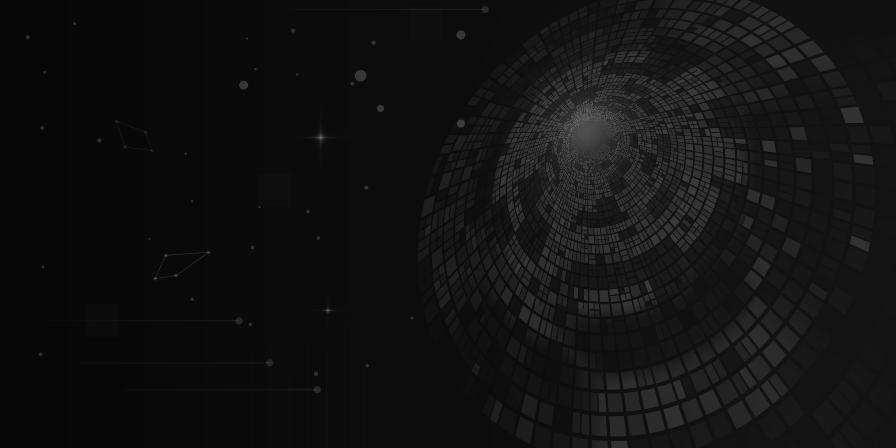
A WebGL 2 fragment shader for this background:

```glsl
#version 300 es
precision highp float;
// A dark backdrop with a tilted bowl of grey tiles around a soft glowing core.
// Eccentric rings are solved in closed form, then cut into log-polar tiles;
// the left side carries faint dots, sparkles, wires and line figures.
uniform vec2 u_resolution;
out vec4 outColor;

#define CORE vec2(1.31, 0.708)
#define RING_SHIFT vec2(0.483, 0.16)
#define SQUASH 1.15
#define SECTORS 68.0
#define RING_STEP 0.083
#define RIM_RING -7.5
#define GAP 0.09
#define TILE_GREY 0.135

float hash(vec2 p) {
  vec3 q = fract(vec3(p.xyx) * 0.1031);
  q += dot(q, q.yzx + 33.33);
  return fract((q.x + q.y) * q.z);
}

float segmentDist(vec2 p, vec2 a, vec2 b) {
  vec2 d = b - a;
  return length(p - a - d * clamp(dot(p - a, d) / dot(d, d), 0.0, 1.0));
}

// Coverage of a shape from its signed distance.
float fill(float d) {
  return clamp(0.5 - d * u_resolution.y, 0.0, 1.0);
}

float box(vec2 p, vec2 halfSize) {
  vec2 d = abs(p) - halfSize;
  return max(d.x, d.y);
}

// Soft-edged inside of a repeated cell, w is the pixel size in cells.
float cellMask(float f, float w) {
  w = clamp(w, 0.001, 0.35);
  return smoothstep(GAP - w * 0.5, GAP + w * 0.5, 0.5 - abs(f - 0.5));
}

float bowl(vec2 p) {
  // Radius of the shifted ring that passes through this point.
  vec2 q = p - CORE;
  q = vec2(SQUASH * dot(q, vec2(0.8, -0.6)), dot(q, vec2(-0.6, -0.8)));
  float k = 1.0 - dot(RING_SHIFT, RING_SHIFT);
  float b = dot(q, RING_SHIFT);
  float r = max((sqrt(b * b + k * dot(q, q)) - b) / k, 0.002);
  vec2 dir = normalize(q - RING_SHIFT * r + 1e-5);

  // Tile grid; some tiles are halved along or across the ring.
  float turn = atan(dir.y, dir.x) / 6.2831853 + 0.5;
  vec2 grid = vec2(turn * SECTORS, log(r) / RING_STEP);
  vec2 w = vec2(length(fwidth(dir)) * SECTORS / 6.2831853, fwidth(grid.y));
  vec2 id = floor(grid);
  float inner = 1.0 - smoothstep(0.29, 0.33, r);
  float outer = 1.0 - inner;
  float left = smoothstep(0.0, -0.7, dir.x);
  vec2 split = vec2(1.0);
  if (hash(id + 7.0) < mix(0.18, 0.55, max(inner, left))) split.x = 2.0;
  if (hash(id + 31.0) < 0.25 * max(inner, left)) split.y = 2.0;
  vec2 f = fract(grid * split);
  float tile = cellMask(f.x, w.x * split.x) * cellMask(f.y, w.y * split.y);

  // Missing runs, and shade per tile and per run.
  vec2 cell = floor(grid * split) + split * 50.0;
  float run = hash(vec2(floor(id.x / 4.0), floor(id.y / 2.0)) + 60.0);
  float shade = TILE_GREY * (0.55 + 0.45 * hash(cell) + 0.22 * inner);
  shade *= mix(0.25, 1.0, smoothstep(0.15, 0.40, run));
  shade *= hash(cell + 17.0) < 0.10 ? 0.2 : 1.0;

  // Sparse zones: right and upper right, lower-left notch, left flank.
  float right = smoothstep(0.1, 0.5, dir.x);
  float upper = smoothstep(0.25, -0.25, dir.y);
  float notch = smoothstep(0.84, 0.94, dir.y) * smoothstep(0.36, 0.40, r);
  float lone = step(0.78, hash(cell + 43.0));
  float sparse = max(right * max(upper, 1.0 - smoothstep(0.39, 0.43, r)), notch);
  shade *= mix(1.0, mix(0.2, 0.95, lone * max(upper, notch * 0.5)), outer * sparse);
  shade *= 1.0 - outer * left * mix(0.68, 0.35, hash(cell + 71.0));

  // The rim ends on whole tiles; faint ones continue on the right.
  float rim = step(id.y, RIM_RING);
  float far = right * (1.0 - smoothstep(0.62, 0.78, r));
  float light = tile * shade * mix(0.22 * far, 1.0, rim);
  light *= smoothstep(0.02, 0.07, r);

  // Core glow and haze.
  float g = dot(q, q);
  return light + 0.20 * exp(-g / 0.0036) + 0.055 * exp(-g / 0.026);
}

float ornaments(vec2 p) {
  float v = 0.0;
  // Large discs.
  vec3 discs[5] = vec3[](vec3(0.544, 0.81, 0.010), vec3(0.805, 0.831, 0.013),
    vec3(0.849, 0.758, 0.008), vec3(1.029, 0.922, 0.010), vec3(1.029, 0.724, 0.009));
  for (int i = 0; i < 5; i++) v += 0.17 * fill(length(p - discs[i].xy) - discs[i].z);

  // Scattered specks, one candidate per cell.
  vec2 id = floor(p * 8.0);
  vec2 at = (id + 0.2 + 0.6 * vec2(hash(id + 3.0), hash(id + 9.0))) / 8.0;
  float speck = fill(length(p - at) - mix(0.002, 0.005, hash(id + 5.0)));
  v += 0.15 * speck * step(hash(id + 21.0), 0.5) * step(p.x, 0.95) * step(0.12, p.y);

  // Four-pointed sparkles.
  vec3 sparks[2] = vec3[](vec3(0.716, 0.693, 0.07), vec3(0.732, 0.307, 0.04));
  for (int i = 0; i < 2; i++) {
    vec2 d = abs(p - sparks[i].xy) / sparks[i].z;
    float rays = exp(-d.x * 35.0 - d.y * 3.5) + exp(-d.y * 35.0 - d.x * 3.5);
    v += 0.17 * rays + 0.14 * exp(-dot(d, d) * 60.0);
  }

  // Horizontal wires fading away from their end dots.
  vec2 ends[4] = vec2[](vec2(0.534, 0.284), vec2(0.602, 0.19),
    vec2(0.708, 0.13), vec2(1.083, 0.979));
  for (int i = 0; i < 4; i++) {
    vec2 d = p - ends[i];
    float wire = fill(box(d + vec2(0.215, 0.0), vec2(0.215, 0.0012)));
    v += 0.07 * wire * (1.0 + d.x * 1.6) + 0.10 * fill(length(d) - 0.008);
  }

  // Thin line figures, each a closed loop of four corners.
  vec2 corners[8] = vec2[](vec2(0.346, 0.378), vec2(0.370, 0.430), vec2(0.466, 0.437),
    vec2(0.393, 0.385), vec2(0.260, 0.729), vec2(0.325, 0.705), vec2(0.339, 0.664),
    vec2(0.279, 0.672));
  for (int i = 0; i < 8; i++) {
    vec2 a = corners[i], b = corners[(i / 4) * 4 + (i + 1) % 4];
    float ink = i < 4 ? 0.13 : 0.06;
    v += ink * (fill(segmentDist(p, a, b) - 0.0008) + fill(length(p - a) - 0.004));
  }

  // Faint squares and vertical traces.
  vec2 squares[3] = vec2[](vec2(0.612, 0.576), vec2(0.227, 0.284), vec2(0.951, 0.948));
  for (int i = 0; i < 3; i++) v += 0.012 * fill(box(p - squares[i], vec2(0.037)));
  float trace = fill(abs(fract(p.x * 24.0) - 0.5) / 24.0 - 0.001);
  float band = smoothstep(0.54, 0.60, p.x) * (1.0 - smoothstep(0.80, 0.87, p.x));
  return v + 0.018 * trace * band * (1.0 - smoothstep(0.1, 0.3, p.y));
}

void main() {
  vec2 p = gl_FragCoord.xy / u_resolution.y;
  float base = mix(0.028, 0.046, smoothstep(0.0, 0.9, p.x));
  base += 0.030 * smoothstep(0.9, 1.9, p.x) * (1.0 - 0.3 * p.y);
  float grey = base + bowl(p) + ornaments(p);
  outColor = vec4(vec3(grey), 1.0);
}
```
